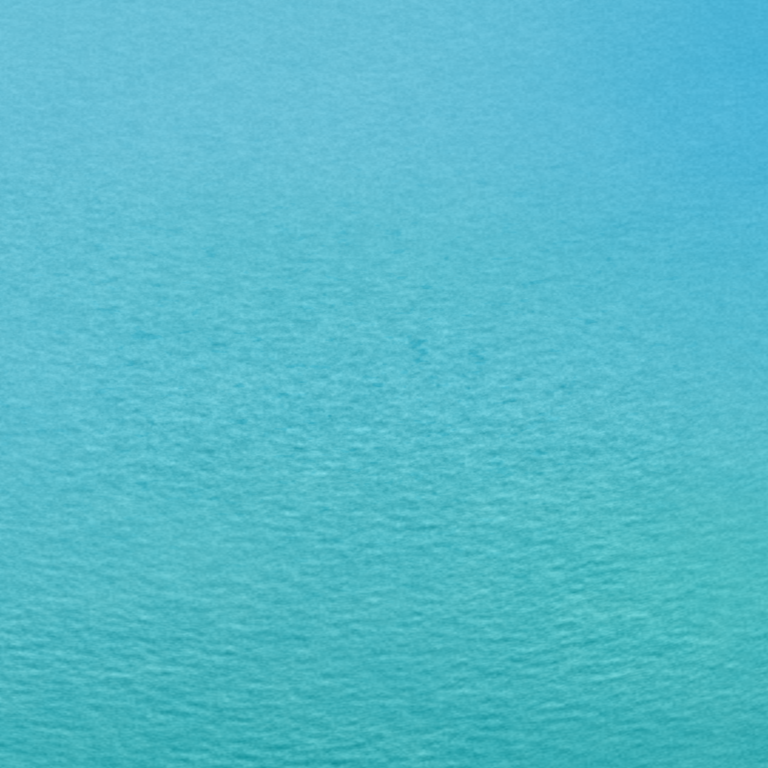
Reproduce this texture procedurally as a WebGL 1 fragment shader.

```glsl
precision highp float;
// Calm turquoise water seen from above, fading from teal to pale blue.
// A vertical colour ramp is tinted in the corners, then lit by embossed,
// stretched noise ripples that grow finer and fainter with distance.
uniform vec2 u_resolution;

const vec3 DEEP_TEAL  = vec3(0.215, 0.675, 0.700);
const vec3 TEAL       = vec3(0.288, 0.708, 0.745);
const vec3 TURQUOISE  = vec3(0.325, 0.730, 0.775);
const vec3 AQUA       = vec3(0.352, 0.742, 0.805);
const vec3 PALE_AQUA  = vec3(0.410, 0.756, 0.844);
const vec3 SKY_BLUE   = vec3(0.265, 0.695, 0.840);
const vec3 SEA_GREEN  = vec3(0.280, 0.740, 0.740);
const vec3 RIPPLE_TINT = vec3(1.20, 0.88, 0.84);

float hash(vec2 cell) {
  vec3 p = fract(vec3(cell.xyx) * 0.1031);
  p += dot(p, p.yzx + 33.33);
  return fract((p.x + p.y) * p.z);
}

// Smooth value noise in -1..1
float noise(vec2 p) {
  vec2 cell = floor(p);
  vec2 f = fract(p);
  f = f * f * (3.0 - 2.0 * f);
  float low = mix(hash(cell), hash(cell + vec2(1.0, 0.0)), f.x);
  float high = mix(hash(cell + vec2(0.0, 1.0)), hash(cell + vec2(1.0)), f.x);
  return 2.0 * mix(low, high, f.y) - 1.0;
}

// Layered noise; each octave is turned slightly to hide the grid
float fbm(vec2 p, float roughness) {
  float sum = 0.0;
  float weight = 0.5;
  for (int i = 0; i < 3; i++) {
    sum += weight * noise(p);
    p = mat2(0.995, 0.10, -0.10, 0.995) * p * vec2(2.1, 1.75) + 17.3;
    weight *= roughness;
  }
  return sum;
}

vec3 waterRamp(float height) {
  vec3 color = mix(DEEP_TEAL, TEAL, smoothstep(-0.06, 0.17, height));
  color = mix(color, TURQUOISE, smoothstep(0.13, 0.32, height));
  color = mix(color, AQUA, smoothstep(0.28, 0.54, height));
  return mix(color, PALE_AQUA, smoothstep(0.60, 0.86, height));
}

// Soft round patch of influence, 1 at its centre
float glow(vec2 p, vec2 center, vec2 radius) {
  vec2 d = (p - center) / radius;
  return exp(-dot(d, d));
}

vec3 tintCorners(vec3 color, vec2 p) {
  color = mix(color, SKY_BLUE, 0.85 * glow(p, vec2(1.04, 0.92), vec2(0.32, 0.32)));
  color = mix(color, SEA_GREEN, 0.50 * glow(p, vec2(0.92, 0.22), vec2(0.32, 0.16)));
  color = mix(color, DEEP_TEAL, 0.80 * glow(p, vec2(1.05, -0.02), vec2(0.28, 0.10)));
  return mix(color, PALE_AQUA, 0.40 * glow(p, vec2(0.0, 0.62), vec2(0.20, 0.35)));
}

// Wave rows bow gently and crowd together towards the top
vec2 rippleSpace(vec2 p) {
  float bow = 0.18 * (p.x - 0.4) * (p.x - 0.4) * (1.0 - 0.7 * p.y);
  float row = p.y - bow + 0.004 * noise(p * vec2(6.0, 9.0));
  return vec2(p.x * (38.0 + 14.0 * p.y), row * (138.0 + 15.0 * row));
}

// Light and dark sides of the waves
float ripples(vec2 p) {
  vec2 q = rippleSpace(p);
  float crests = fbm(q, 0.72) - fbm(q + vec2(0.15, 0.85), 0.72);
  float chop = fbm(q * vec2(2.0, 1.1) + 41.0, 0.8);
  float nearness = 1.0 - smoothstep(0.12, 0.55, p.y);
  return mix(0.55 * crests + 0.70 * chop, 0.90 * crests + 0.30 * chop, nearness);
}

float rippleStrength(vec2 p) {
  float fade = mix(0.074, 0.026, smoothstep(0.40, 0.92, p.y));
  float patches = 1.0 + 0.35 * noise(p * vec2(4.0, 7.0) + 9.0);
  float calmRight = 1.0 - 0.40 * smoothstep(0.75, 1.0, p.x) * smoothstep(0.15, 0.4, p.y);
  return fade * patches * calmRight;
}

void main() {
  vec2 p = gl_FragCoord.xy / u_resolution;

  // Broad colour, with uneven drifts and soft mottling
  float drift = noise(p * vec2(3.0, 8.0) + 5.0);
  vec3 color = tintCorners(waterRamp(p.y + 0.025 * drift), p);
  float mottling = fbm(p * vec2(13.0, 24.0) + 31.0, 0.8);
  color += vec3(0.034, 0.017, 0.012) * mottling * (1.0 - 0.6 * p.y);

  // Ripples, with sparse darker streaks across the middle
  color += RIPPLE_TINT * ripples(p) * rippleStrength(p);
  float streak = smoothstep(0.25, 0.80, fbm(rippleSpace(p) * vec2(0.85, 0.75) + 73.0, 0.7));
  float middle = glow(p, vec2(0.45, 0.52), vec2(0.50, 0.26));
  color += vec3(0.010, 0.006, 0.004) * middle;
  color -= vec3(0.100, 0.045, 0.028) * streak * middle;

  // Fine surface grain
  color += 0.025 * noise(p * vec2(270.0, 340.0)) * (1.0 - 0.35 * p.y);

  gl_FragColor = vec4(clamp(color, 0.0, 1.0), 1.0);
}
```
